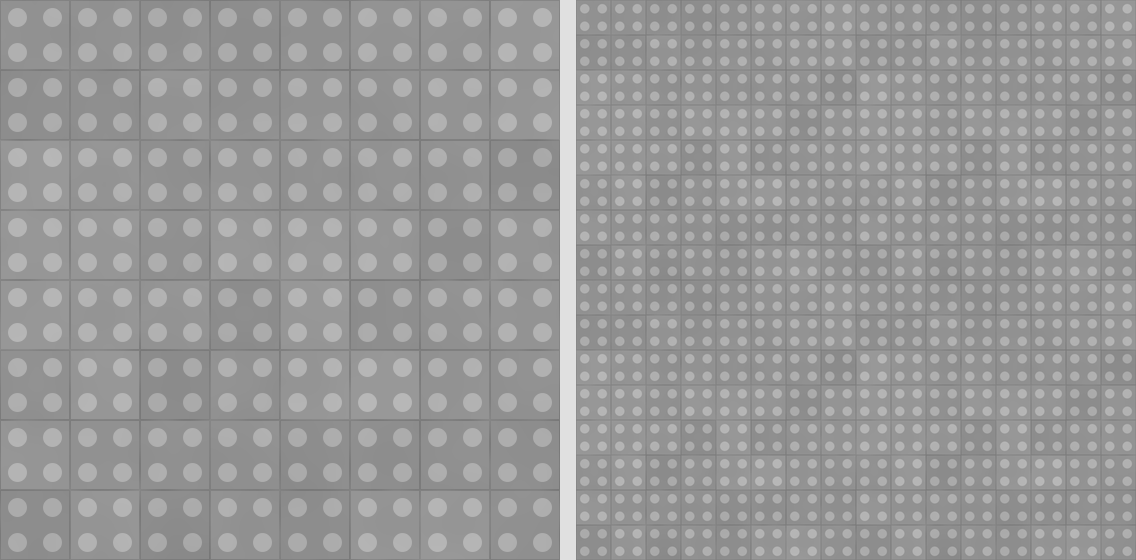
Left: one tile. Right: repeated 2 by 2.
Reproduce this texture procedurally as a Shadertoy shader.

```glsl
// Grey square plates in an 8 by 8 grid, each with four pale round studs and thin dark joints.

const float TILES = 8.0;
const float STUD_RADIUS = 0.135;      // in plate widths
const float JOINT_HALF_WIDTH = 0.006; // in plate widths
const vec3 PLATE_COLOR = vec3(0.572);
const vec3 STUD_COLOR = vec3(0.692);
const vec3 JOINT_COLOR = vec3(0.36);

// Sine-free hash, 0 to 1
float hash(vec2 p, float seed) {
    vec3 q = fract(vec3(p.xyx + seed * 7.31) * vec3(0.1031, 0.1030, 0.0973));
    q += dot(q, q.yzx + 33.33);
    return fract((q.x + q.y) * q.z);
}

// Value noise that wraps after a whole number of cells
float wrappedNoise(vec2 p, float period, float seed) {
    vec2 cell = floor(p);
    vec2 f = fract(p);
    f = f * f * (3.0 - 2.0 * f);
    vec2 a = mod(cell, period);
    vec2 b = mod(cell + 1.0, period);
    return mix(mix(hash(a, seed), hash(vec2(b.x, a.y), seed), f.x),
               mix(hash(vec2(a.x, b.y), seed), hash(b, seed), f.x), f.y);
}

// Smooth coverage of a shape from its signed distance
float coverage(float dist, float pixel) {
    return clamp(0.5 - dist / pixel, 0.0, 1.0);
}

// Tone shift of one plate: own brightness plus a faint slanted gradient
float plateShade(vec2 id, vec2 local) {
    float tone = (hash(id, 1.0) - 0.5) * 0.05;
    vec2 slope = vec2(hash(id, 2.0), hash(id, 3.0)) - 0.5;
    return tone + dot(local - 0.5, slope) * 0.025;
}

void mainImage(out vec4 fragColor, in vec2 fragCoord) {
    vec2 uv = fragCoord / iResolution.xy;
    vec2 grid = uv * TILES;
    vec2 id = mod(floor(grid), TILES);
    vec2 local = fract(grid);
    float pixel = TILES / min(iResolution.x, iResolution.y);

    // Four studs, centred in the quarters of the plate
    vec2 fromStud = (fract(local * 2.0) - 0.5) * 0.5;
    float stud = coverage(length(fromStud) - STUD_RADIUS, pixel);
    vec3 color = mix(PLATE_COLOR, STUD_COLOR, stud);

    // Variation between plates and soft clouding over the sheet
    color += plateShade(id, local);
    color += (wrappedNoise(grid * 2.0, TILES * 2.0, 4.0) - 0.5) * 0.012;

    // Joints of uneven darkness
    vec2 edge = min(local, 1.0 - local);
    float joint = coverage(min(edge.x, edge.y) - JOINT_HALF_WIDTH, pixel);
    float wear = mix(0.45, 1.0, wrappedNoise(grid * 3.0, TILES * 3.0, 5.0));
    color = mix(color, JOINT_COLOR, joint * wear);

    fragColor = vec4(color, 1.0);
}
```
